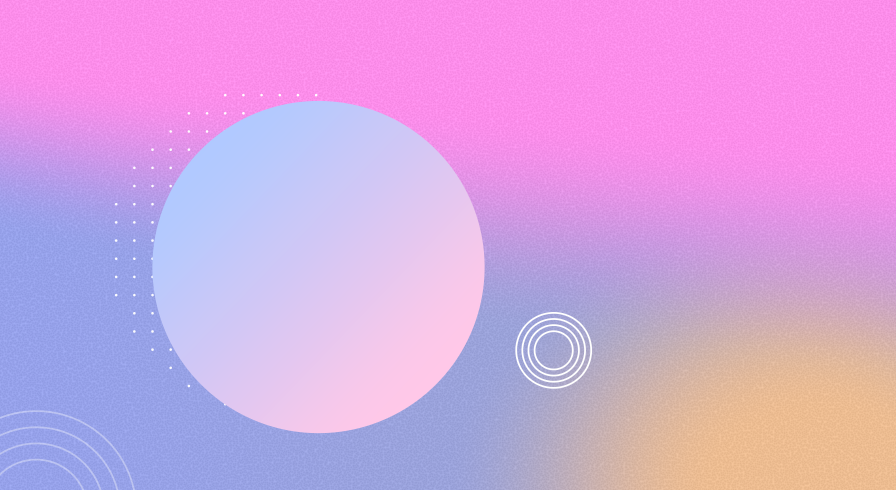
Give the GLSL for this background, as a Shadertoy shader.

```glsl
const vec3 PINK = vec3(0.99, 0.555, 0.92);
const vec3 PERIWINKLE_LEFT = vec3(0.59, 0.635, 0.92);
const vec3 PERIWINKLE_RIGHT = vec3(0.61, 0.64, 0.85);
const vec3 APRICOT = vec3(0.93, 0.74, 0.57);
const vec3 SKY = vec3(0.69, 0.79, 1.0);
const vec3 LILAC = vec3(0.84, 0.78, 0.955);
const vec3 ROSE = vec3(1.0, 0.785, 0.91);

vec2 hash2(vec2 cell) {
    vec3 h = fract(cell.xyx * vec3(0.1031, 0.1030, 0.0973));
    h += dot(h, h.yzx + 33.33);
    return fract((h.xx + h.yz) * h.zy);
}

// Distance to the nearest scattered feature point
float cellular(vec2 p) {
    vec2 cell = floor(p), local = fract(p);
    float nearest = 2.0;
    for (int y = -1; y <= 1; y++) {
        for (int x = -1; x <= 1; x++) {
            vec2 offset = vec2(x, y);
            nearest = min(nearest, length(offset + hash2(cell + offset) - local));
        }
    }
    return nearest;
}

// Antialiased coverage of a signed distance
float coverage(float dist, float pixel) {
    return clamp(0.5 - dist / pixel, 0.0, 1.0);
}

float disc(vec2 p, float radius, float pixel) {
    return coverage(length(p) - radius, pixel);
}

// Four concentric outlines, from the inner radius outward
float rings(vec2 p, float inner, float gap, float halfWidth, float pixel) {
    float index = clamp(round((length(p) - inner) / gap), 0.0, 3.0);
    float dist = abs(length(p) - inner - index * gap);
    return coverage(dist - halfWidth, pixel);
}

// Square lattice of dots, kept where the dot centre lies in a disc
float dotField(vec2 p, float spacing, float radius, float extent, float pixel) {
    vec2 dotCentre = (floor(p / spacing) + 0.5) * spacing;
    return disc(p - dotCentre, radius, pixel) * step(length(dotCentre), extent);
}

vec3 backdrop(vec2 p) {
    vec3 color = mix(PERIWINKLE_LEFT, PERIWINKLE_RIGHT, smoothstep(0.0, 1.2, p.x));
    float warmth = length((p - vec2(1.68, -0.02)) * vec2(1.0, 1.25));
    color = mix(color, APRICOT, 1.0 - smoothstep(0.22, 0.78, warmth));

    // The pink edge falls and softens towards the right
    float middle = 0.70 - 0.175 * p.x + 0.025 * p.x * p.x;
    float spread = mix(0.18, 0.23, smoothstep(0.0, 1.2, p.x));
    return mix(color, PINK, smoothstep(middle - spread, middle + spread, p.y));
}

vec3 discGradient(vec2 p, float radius) {
    float t = dot(p, vec2(0.72, -0.69)) / radius;
    vec3 color = mix(LILAC, SKY, smoothstep(0.0, 1.0, -t * 0.8 + 0.15));
    return mix(color, ROSE, smoothstep(0.0, 1.0, t * 0.85 + 0.15));
}

void mainImage(out vec4 fragColor, in vec2 fragCoord) {
    float pixel = 1.0 / iResolution.y;
    vec2 p = fragCoord * pixel;

    // Grainy gradient
    vec3 color = backdrop(p);
    color += 0.07 * (cellular(p * 230.0) - 0.46);

    // Dots behind the large disc
    float dots = dotField(p - vec2(0.5524, 0.4905), 0.0371, 0.0026, 0.336, pixel);
    color = mix(color, vec3(1.0), 0.95 * dots);

    // Large disc
    vec2 q = p - vec2(0.650, 0.455);
    float radius = 0.339;
    color = mix(color, discGradient(q, radius), disc(q, radius, pixel));

    // Bright rings and faint corner rings
    float bright = rings(p - vec2(1.130, 0.285), 0.039, 0.0125, 0.0018, pixel);
    float faint = rings(p - vec2(0.074, -0.043), 0.105, 0.033, 0.0018, pixel);
    color = mix(color, vec3(1.0), max(bright, 0.36 * faint));

    fragColor = vec4(clamp(color, 0.0, 1.0), 1.0);
}
```
